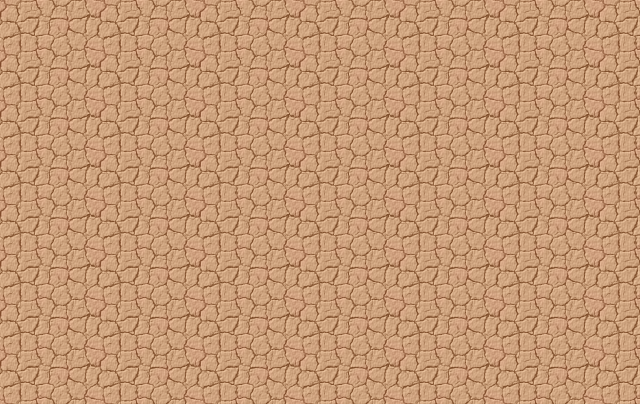
Give the GLSL for this texture, as a WebGL 2 fragment shader.

```glsl
#version 300 es
precision highp float;
// Draws a repeating tile of dry, cracked earth with raised plates and fine grain.
uniform vec2 u_resolution;
out vec4 fragColor;

const float ROWS = 8.1;              // tiles down; 6.4 across at a 512:324 aspect
const vec2 TILE = vec2(2.0, 1.0);    // tile size, in row heights
const float HALF_VARIATION = 0.40;   // how far the two halves of a tile differ
const float PLATES = 3.0;            // plates per row height
const float CHIPS = 4.0;             // hairline cells per row height
const float CRACK_WIDTH = 0.012;     // half widths, in row heights
const float HAIRLINE_WIDTH = 0.008;
const float CRACK_DEPTH = 0.74;
const float HAIRLINE_DEPTH = 0.36;
const float BASE_TONE = 0.83;
const float RELIEF = 0.85;
const float MOTTLE = 0.04;
const vec2 TO_LIGHT = vec2(-0.014, -0.016);
const vec2 TILE_SHIFT = vec2(0.06, 0.03);
const vec3 DEEP_BROWN = vec3(0.51, 0.32, 0.18);
const vec3 PALE_CLAY = vec3(0.87, 0.71, 0.565);
const vec3 ROSE_TINT = vec3(0.010, -0.010, 0.004);

vec2 hash2(vec2 c) {
  vec3 h = fract((c.xyx + 17.0) * vec3(0.1031, 0.1030, 0.0973));
  h += dot(h, h.yzx + 33.33);
  return fract((h.xx + h.yz) * h.zy);
}

// Gradient noise that wraps on the tile; period counts its lattice per row height.
float gradientAt(vec2 corner, vec2 offset, vec2 period) {
  float angle = 6.2832 * hash2(mod(corner, period * TILE) + period * 3.0).x;
  return dot(vec2(cos(angle), sin(angle)), offset);
}

float noise(vec2 p, vec2 period) {
  p *= period;
  vec2 i = floor(p), f = fract(p);
  vec2 u = f * f * f * (f * (f * 6.0 - 15.0) + 10.0);
  vec2 e = vec2(1.0, 0.0);
  float low = mix(gradientAt(i, f, period), gradientAt(i + e, f - e, period), u.x);
  float high = mix(gradientAt(i + e.yx, f - e.yx, period),
                   gradientAt(i + 1.0, f - 1.0, period), u.x);
  return 1.4 * mix(low, high, u.y);
}

// Cell site: xy is its position, z its weight, which varies the plate sizes.
vec3 site(vec2 cell, float count) {
  vec2 shared_key = mod(cell, count) + count * 7.0;
  vec2 own_key = mod(cell, count * TILE) + count * 11.0;
  vec2 jitter = mix(hash2(shared_key), hash2(own_key), HALF_VARIATION) - 0.5;
  return vec3(cell + 0.5 + 0.78 * jitter, 0.26 * hash2(shared_key + 41.0).x);
}

// Distance to the nearest border between weighted cells, in row heights.
float borderDistance(vec2 p, float count) {
  p *= count;
  vec2 home = floor(p);
  vec3 owner = vec3(0.0);
  float nearest = 1e3;
  for (int k = 0; k < 9; k++) {
    vec3 s = site(home + vec2(k % 3, k / 3) - 1.0, count);
    float d = dot(s.xy - p, s.xy - p) - s.z;
    if (d < nearest) { nearest = d; owner = s; }
  }
  float border = 1e3;
  for (int k = 0; k < 25; k++) {
    vec3 s = site(home + vec2(k % 5, k / 5) - 2.0, count);
    float gap = distance(s.xy, owner.xy);
    float d = dot(s.xy - p, s.xy - p) - s.z;
    if (gap > 0.001) border = min(border, (d - nearest) / (2.0 * gap));
  }
  return border / count;
}

// Bends straight borders into ragged cracks.
vec2 ragged(vec2 p) {
  vec2 bend = vec2(noise(p, vec2(6.0)), noise(p + 0.37, vec2(6.0)));
  vec2 fray = vec2(noise(p, vec2(17.0)), noise(p + 0.37, vec2(17.0)));
  return p + 0.040 * bend + 0.020 * fray;
}

// Surface: x is height, y is crack darkness.
vec2 surface(vec2 p) {
  vec2 q = ragged(p);
  float edge = borderDistance(q, PLATES);
  float chip = borderDistance(q + 0.11, CHIPS);
  float wear = noise(p + 0.2, vec2(7.0));
  float width = CRACK_WIDTH * (1.0 + 0.6 * wear);
  float crack = 1.0 - smoothstep(0.6 * width, 1.4 * width, edge);
  float hairline = 1.0 - smoothstep(0.5 * HAIRLINE_WIDTH, 1.5 * HAIRLINE_WIDTH, chip);
  hairline *= smoothstep(-0.15, 0.30, noise(p + 0.6, vec2(5.0)));
  float grain = 0.28 * noise(p, vec2(11.0)) + 0.25 * noise(p, vec2(27.0, 21.0));
  float height = 0.36 * smoothstep(0.0, 0.040, edge) - 0.12 * hairline + grain;
  float dark = max(CRACK_DEPTH * crack * (0.85 + 0.5 * wear), HAIRLINE_DEPTH * hairline);
  return vec2(height, dark);
}

vec3 clay(vec2 p) {
  vec2 here = surface(p);
  float slope = here.x - surface(p + TO_LIGHT).x;
  float tone = BASE_TONE + RELIEF * slope + MOTTLE * noise(p, vec2(5.0)) - here.y;
  vec3 color = mix(DEEP_BROWN, PALE_CLAY, clamp(tone, -0.05, 1.12));
  return color + ROSE_TINT * smoothstep(0.1, 0.5, noise(p + 0.3, vec2(2.0)));
}

void main() {
  // Four samples per pixel smooth the edges; y runs down from the top.
  vec3 sum = vec3(0.0);
  for (int k = 0; k < 4; k++) {
    vec2 at = gl_FragCoord.xy + 0.5 * vec2(k % 2, k / 2) - 0.25;
    vec2 p = vec2(at.x, u_resolution.y - at.y) / u_resolution.y * ROWS;
    sum += clay(mod(p - TILE_SHIFT, TILE));
  }
  fragColor = vec4(sum / 4.0, 1.0);
}
```
